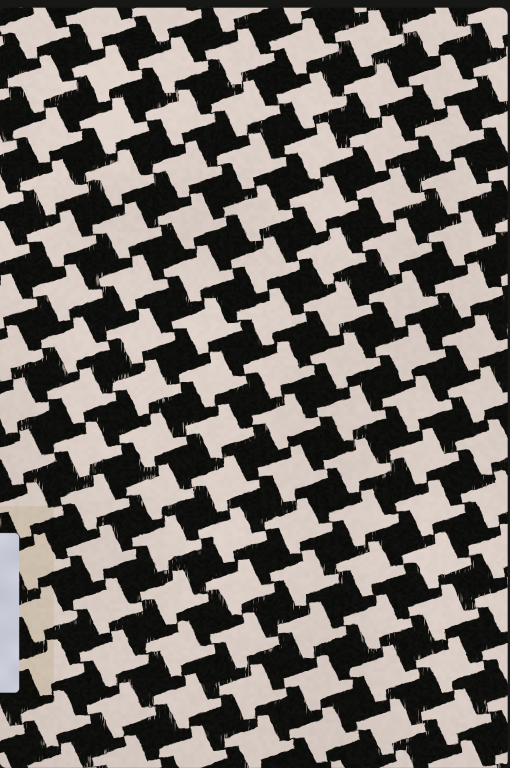
Reproduce this pattern procedurally as a Shadertoy shader.

```glsl
const vec3 INK = vec3(0.055, 0.055, 0.047);
const vec3 PAPER_DARK = vec3(0.82, 0.77, 0.74);
const vec3 PAPER_LIGHT = vec3(0.885, 0.835, 0.805);

float hash(vec2 p) {
    return fract(sin(dot(p, vec2(127.1, 311.7))) * 43758.5453);
}

float noise(vec2 p) {
    vec2 i = floor(p);
    vec2 f = fract(p);
    f = f * f * (3.0 - 2.0 * f);
    return mix(mix(hash(i), hash(i + vec2(1, 0)), f.x),
               mix(hash(i + vec2(0, 1)), hash(i + vec2(1, 1)), f.x), f.y);
}

vec2 noise2(vec2 p) {
    return vec2(noise(p), noise(p + 57.3)) - 0.5;
}

// Pinwheel outline: three corners per arm, turned through four quarters
vec2 pinwheelCorner(int index) {
    int part = index % 3;
    vec2 corner = part == 0 ? vec2(0.015, 0.51)
                : part == 1 ? vec2(0.180, 0.51)
                            : vec2(0.310, -0.01);
    for (int turn = 0; turn < index / 3; turn++) corner = vec2(corner.y, -corner.x);
    return corner;
}

// Signed distance to one pinwheel sheared by the lattice
float pinwheelDistance(vec2 p, mat2 lattice) {
    float nearest = 1e3;
    float side = 1.0;
    vec2 a = lattice * pinwheelCorner(11);
    for (int i = 0; i < 12; i++) {
        vec2 b = lattice * pinwheelCorner(i);
        vec2 edge = a - b;
        vec2 toPoint = p - b;
        vec2 gap = toPoint - edge * clamp(dot(toPoint, edge) / dot(edge, edge), 0.0, 1.0);
        nearest = min(nearest, dot(gap, gap));
        bvec3 crossing = bvec3(p.y >= b.y, p.y < a.y, edge.x * toPoint.y > edge.y * toPoint.x);
        if (all(crossing) || !any(crossing)) side = -side;
        a = b;
    }
    return side * sqrt(nearest);
}

// Union of the neighbouring pinwheels, each slightly misplaced and resized
float houndstooth(vec2 p, mat2 lattice) {
    vec2 home = floor(inverse(lattice) * p + 0.5);
    float d = 1e3;
    for (int y = -1; y <= 1; y++) {
        for (int x = -1; x <= 1; x++) {
            vec2 cell = home + vec2(x, y);
            vec2 shift = (vec2(hash(cell), hash(cell + 19.7)) - 0.5) * 0.0022;
            float size = 1.0 + 0.03 * (hash(cell + 41.3) - 0.5);
            d = min(d, pinwheelDistance(p - lattice * cell - shift, lattice * size));
        }
    }
    return d;
}

float boxDistance(vec2 p, vec2 center, vec2 halfSize, float radius) {
    vec2 q = abs(p - center) - halfSize + radius;
    return length(max(q, 0.0)) + min(max(q.x, q.y), 0.0) - radius;
}

float cover(float d, float softness) {
    return 1.0 - smoothstep(-softness, softness, d);
}

vec3 paperColor(vec2 p) {
    float tone = 0.35 + 0.45 * p.y + 0.7 * (noise(p * 7.0) - 0.5);
    tone += 0.4 * (noise(p * 180.0) - 0.5);
    return mix(PAPER_DARK, PAPER_LIGHT, clamp(tone, 0.0, 1.0));
}

// Thin upright scratches where the ink runs dry beside an edge
float dryInk(vec2 p, float d) {
    float streak = noise(p * vec2(720.0, 90.0));
    float patches = smoothstep(0.55, 0.8, noise(p * 38.0 + 8.0));
    float nearEdge = smoothstep(0.0, 0.0008, d) * (1.0 - smoothstep(0.002, 0.007, d));
    return smoothstep(0.62, 0.85, streak) * patches * nearEdge;
}

void mainImage(out vec4 fragColor, in vec2 fragCoord) {
    vec2 p = fragCoord / iResolution.y;
    float width = iResolution.x / iResolution.y;
    float softness = max(0.8 / iResolution.y, 0.0009);

    // Hand-cut edges on a tilted lattice
    mat2 lattice = mat2(0.0857, 0.0117, -0.0086, 0.0680);
    vec2 wobbly = p + noise2(p * 130.0) * 0.0022 + noise2(p * 420.0) * 0.0010;
    float d = houndstooth(wobbly - vec2(0.3544, 0.5868), lattice);

    vec3 paper = paperColor(p);
    vec3 ink = INK + 0.035 * (noise(p * 330.0) - 0.5);
    vec3 color = mix(ink, paper, cover(d, softness));
    color = mix(color, paper, 0.65 * dryInk(p, d));

    // Yellowed tape and a pale label at the left edge
    float tape = cover(boxDistance(p, vec2(0.0, 0.215), vec2(0.070, 0.126), 0.002), softness);
    color *= mix(vec3(1.0), vec3(0.96, 0.95, 0.90), tape);
    float label = cover(boxDistance(p, vec2(0.0, 0.202), vec2(0.025, 0.104), 0.006), softness);
    vec3 labelColor = vec3(0.78, 0.79, 0.84) + 0.06 * (noise(p * 40.0) - 0.5);
    color = mix(color, labelColor, label);

    // Dark surround beyond the rounded sheet
    vec2 sheetSize = vec2(width - 0.004, 0.990);
    float sheet = boxDistance(p, sheetSize * 0.5, sheetSize * 0.5 + vec2(0.001, 0.0), 0.010);
    color = mix(vec3(0.09, 0.09, 0.085), color, cover(sheet, softness));

    fragColor = vec4(color, 1.0);
}
```
